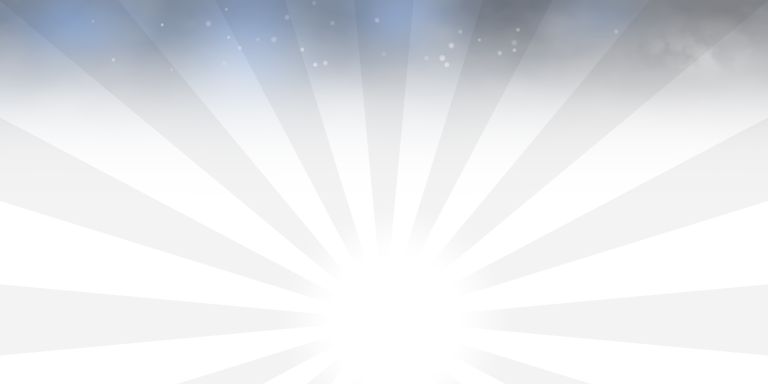
Reproduce this background procedurally as a Shadertoy shader.

```glsl
const float PI = 3.14159265;

vec2 hash2(vec2 p) {
    p = vec2(dot(p, vec2(127.1, 311.7)), dot(p, vec2(269.5, 183.3)));
    return fract(sin(p) * 43758.5);
}

float gradientNoise(vec2 p) {
    vec2 i = floor(p), f = fract(p);
    vec2 u = f * f * f * (f * (f * 6.0 - 15.0) + 10.0);
    vec2 e = vec2(0.0, 1.0);
    float a = dot(hash2(i) * 2.0 - 1.0, f);
    float b = dot(hash2(i + e.yx) * 2.0 - 1.0, f - e.yx);
    float c = dot(hash2(i + e.xy) * 2.0 - 1.0, f - e.xy);
    float d = dot(hash2(i + e.yy) * 2.0 - 1.0, f - e.yy);
    return mix(mix(a, b, u.x), mix(c, d, u.x), u.y);
}

float fbm(vec2 p) {
    float sum = 0.0, amp = 0.5;
    for (int i = 0; i < 4; i++) {
        sum += amp * gradientNoise(p);
        p = p * 2.03 + 7.1;
        amp *= 0.5;
    }
    return sum;
}

float glow(vec2 p, vec2 centre, vec2 size) {
    vec2 d = (p - centre) / size;
    return exp(-dot(d, d));
}

vec3 skyColor(vec2 p) {
    float depth = 1.0 - p.y;
    float clouds = fbm(p * vec2(4.0, 6.0));

    // Patches of blue within the grey
    float blue = 0.75 * glow(p, vec2(0.22, 0.93), vec2(0.17, 0.10))
               + 0.95 * glow(p, vec2(0.65, 0.86), vec2(0.14, 0.17))
               + 0.85 * glow(p, vec2(1.05, 0.96), vec2(0.12, 0.10))
               + 0.35 * glow(p, vec2(1.55, 0.95), vec2(0.13, 0.07));
    blue = clamp(blue * (1.0 + clouds), 0.0, 1.0);
    vec3 grey = mix(vec3(0.49, 0.53, 0.59), vec3(0.53, 0.54, 0.56), smoothstep(0.9, 1.7, p.x));
    grey -= 0.06 * glow(p, vec2(1.33, 1.0), vec2(0.18, 0.08));
    vec3 tint = mix(grey, vec3(0.58, 0.69, 0.86), blue);

    // Haze fading down to white, with pale puffs at the right
    float cover = exp(-pow(depth / 0.215, 2.0)) * (1.0 + 0.45 * clouds);
    float puffs = glow(p, vec2(1.81, 0.86), vec2(0.13, 0.05));
    cover *= 1.0 - 0.3 * puffs * smoothstep(-0.2, 0.2, fbm(p * 14.0));
    return mix(vec3(1.0), tint, clamp(cover, 0.0, 1.0));
}

// Soft specks scattered along the top
float specks(vec2 p) {
    float sum = 0.0;
    for (int i = 0; i < 30; i++) {
        vec2 h = hash2(vec2(float(i), 3.7));
        vec2 g = hash2(vec2(float(i), 9.2));
        vec2 centre = vec2(0.15 + 1.5 * h.x, 1.0 - 0.19 * h.y);
        float radius = mix(0.005, 0.011, g.x);
        sum += mix(0.12, 0.45, g.y) * smoothstep(radius, radius * 0.3, length(p - centre));
    }
    return min(sum, 0.6);
}

// Wedge mask, 1 inside the shaded rays
float rays(vec2 d) {
    float period = PI / 8.0;
    float angle = atan(d.y, d.x);
    angle -= period * round(angle / period);
    float edge = length(d) * (0.0925 - abs(angle));
    return smoothstep(-0.75, 0.75, edge * iResolution.y);
}

void mainImage(out vec4 fragColor, in vec2 fragCoord) {
    vec2 p = fragCoord / iResolution.y;
    p.x += 1.0 - 0.5 * iResolution.x / iResolution.y;

    vec3 color = skyColor(p);
    color = mix(color, vec3(1.0), specks(p));

    // Rays dissolve into the bright core
    vec2 d = p - vec2(1.0, 0.167);
    float core = smoothstep(0.15, 0.32, length(d - vec2(0.03, 0.0)));
    color *= 1.0 - 0.047 * rays(d) * core;

    fragColor = vec4(color, 1.0);
}
```
